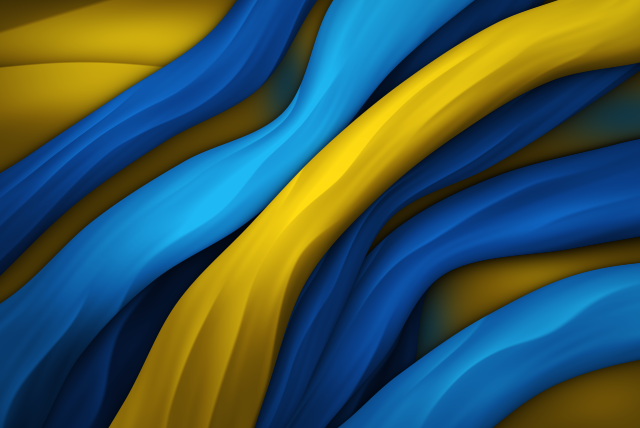
This texture is drawn by a WebGL 2 fragment shader. Its source:

```glsl
#version 300 es
precision highp float;

uniform vec2 u_resolution;
out vec4 outColor;

// Cloth ramps: shadow, body, highlight
const mat3 GOLD = mat3(0.08, 0.06, 0.01, 0.56, 0.42, 0.03, 1.0, 0.86, 0.07);
const mat3 ROYAL = mat3(0.01, 0.04, 0.11, 0.04, 0.27, 0.59, 0.08, 0.55, 0.98);
const mat3 CYAN = mat3(0.01, 0.06, 0.14, 0.05, 0.36, 0.66, 0.12, 0.73, 0.97);

float hash(vec2 p) {
    return fract(sin(dot(p, vec2(127.1, 311.7))) * 43758.5453);
}

float noise(vec2 p) {
    vec2 i = floor(p), f = fract(p);
    f = f * f * (3.0 - 2.0 * f);
    return mix(mix(hash(i), hash(i + vec2(1, 0)), f.x),
               mix(hash(i + vec2(0, 1)), hash(i + vec2(1, 1)), f.x), f.y);
}

float glow(vec2 p, vec2 center, vec2 radius) {
    vec2 q = (p - center) / radius;
    return exp(-dot(q, q));
}

vec3 ramp(float tone, mat3 cloth) {
    tone = clamp(tone, 0.0, 1.0) * 2.0;
    return tone < 1.0 ? mix(cloth[0], cloth[1], tone) : mix(cloth[1], cloth[2], tone - 1.0);
}

float knot(vec4 a, vec4 b, int i) {
    i = clamp(i, 0, 7);
    return i < 4 ? a[i] : b[i - 4];
}

// Catmull-Rom curve through eight evenly spaced knots
float curve(vec4 a, vec4 b, float k) {
    int i = int(floor(k));
    float f = fract(k);
    float p0 = knot(a, b, i - 1), p1 = knot(a, b, i);
    float p2 = knot(a, b, i + 1), p3 = knot(a, b, i + 2);
    return p1 + 0.5 * f * (p2 - p0 + f * (2.0 * p0 - 5.0 * p1 + 4.0 * p2 - p3
         + f * (3.0 * (p1 - p2) + p3 - p0)));
}

// Four tones spread across the ribbon
float across(vec4 t, float v) {
    float tone = mix(t.x, t.y, smoothstep(0.0, 0.35, v));
    tone = mix(tone, t.z, smoothstep(0.3, 0.7, v));
    return mix(tone, t.w, smoothstep(0.65, 1.0, v));
}

// Soft rise ending in a sharp crease
float pleat(float phase) {
    float f = fract(phase);
    return f * f * smoothstep(1.0, 0.9, f) - 0.3;
}

// q = (along, across); lays a shaded ribbon and its shadow over the cloth below
vec3 ribbon(vec3 below, vec2 q, float top, float bottom, vec3 stations,
            vec4 low, vec4 mid, vec4 high, float folds, mat3 cloth) {
    float v = clamp((q.y - top) / (bottom - top), 0.0, 1.0);
    float d = max(top - q.y, q.y - bottom) * 0.707;
    vec4 tones = mix(low, mid, smoothstep(stations.x, stations.y, q.x));
    tones = mix(tones, high, smoothstep(stations.y, stations.z, q.x));

    float warp = noise(vec2(q.x * 1.1 + folds, v * 2.0));
    float depth = smoothstep(0.2, 0.8, noise(vec2(q.x * 0.9 - folds, v * 3.0 + folds)));
    float streak = noise(vec2(q.x * 1.4, v * 15.0 + q.x * 2.0 + folds)) - 0.5;
    float tone = across(tones, v) + 0.07 * streak;
    tone += 0.3 * depth * pleat(folds * v + 0.4 * q.x + 0.9 * warp);
    tone *= 1.0 - mix(0.12, 0.4, step(0.5, v)) * exp(d / 0.008);

    float reach = q.y > bottom ? 0.03 : 0.012;
    below *= 1.0 - 0.55 * exp(-max(d, 0.0) / reach);
    float px = 0.7 / u_resolution.y;
    return mix(below, ramp(tone, cloth), smoothstep(px, -px, d));
}

vec3 backdrop(vec2 p) {
    float tone = 0.32 + 0.56 * glow(p, vec2(0.3, 0.91), vec2(0.4, 0.09))
               + 0.38 * glow(p, vec2(0.25, 0.78), vec2(0.3, 0.08))
               + 0.28 * glow(p, vec2(1.27, 0.36), vec2(0.2, 0.07))
               + 0.12 * glow(p, vec2(1.42, 0.06), vec2(0.12, 0.08));
    // Creases of the upper left cloth
    float crease = p.y - 0.842 - 0.012 * sin(p.x * 8.0);
    float side = smoothstep(0.5, 0.3, p.x);
    tone -= 0.35 * side * smoothstep(-0.002, 0.003, crease) * exp(-max(crease, 0.0) / 0.025);
    tone -= 0.22 * side * smoothstep(0.0, 0.012, p.y - 0.918 - 0.3 * p.x);
    tone += 0.08 * (noise(vec2(p.x * 3.0, p.y * 16.0 - p.x * 5.0)) - 0.5);
    float teal = glow(p, vec2(0.67, 0.81), vec2(0.06, 0.12))
               + glow(p, vec2(0.99, 0.23), vec2(0.07, 0.13))
               + glow(p, vec2(1.47, 0.73), vec2(0.17, 0.07));
    return mix(ramp(tone, GOLD), vec3(0.04, 0.25, 0.36), min(teal, 1.0) * 0.85);
}

void main() {
    vec2 p = gl_FragCoord.xy / u_resolution.y;
    p.x *= 1.5 * u_resolution.y / u_resolution.x;
    vec2 q = vec2((p.x + p.y) * 2.844, p.x + 1.0 - p.y);
    float k = q.x, upper = smoothstep(2.0, 4.0, k);
    vec3 col = backdrop(p);

    // Deep blue layer
    col = ribbon(col, q, mix(0.88, 1.0, upper), mix(1.4, 1.28, upper), vec3(0, 3, 6),
        vec4(0.35, 0.28, 0.18, 0.08), vec4(0.06), vec4(0.2, 0.38, 0.35, 0.2), 2.3, ROYAL);

    // Right hand blues, the first with a dark underside
    float top = curve(vec4(1.66, 1.58, 1.50, 1.47), vec4(1.465, 1.578, 1.783, 1.99), k);
    float bottom = curve(vec4(1.855, 1.836, 1.768, 1.738), vec4(1.684, 1.92, 2.168, 2.42), k);
    col = ribbon(col, q, top, bottom + 0.14 * smoothstep(3.9, 2.8, k), vec3(1, 3, 5),
        vec4(0.25), vec4(0.18), vec4(0.2), 3.0, ROYAL);
    col = ribbon(col, q, top, bottom, vec3(2, 4, 5.7),
        vec4(0.25, 0.38, 0.45, 0.3), vec4(0.35, 0.52, 0.62, 0.4), vec4(0.35, 0.45, 0.66, 0.2), 2.4, ROYAL);
    vec4 azure = vec4(0.58, 0.73, 0.6, 0.35);
    col = ribbon(col, q, curve(vec4(1.484, 1.563, 1.77, 1.809), vec4(1.879, 2.021, 2.324, 2.734), k),
        curve(vec4(2.11, 2.11, 2.12, 2.145), vec4(2.203, 2.412, 2.734, 2.93), k), vec3(2, 3.5, 5),
        azure * 0.75, azure, azure, 2.2, CYAN);
    col = ribbon(col, q, curve(vec4(1.56, 1.56, 1.45, 1.29), vec4(1.27, 1.31, 1.41, 1.56), k),
        curve(vec4(1.76, 1.70, 1.66, 1.535), vec4(1.426, 1.539, 1.621, 1.68), k), vec3(1.5, 3.5, 5.5),
        vec4(0.2, 0.35, 0.42, 0.25), vec4(0.14, 0.25, 0.4, 0.28), vec4(0.1, 0.2, 0.38, 0.32), 3.4, ROYAL);

    // Left hand blue and the bright cyan sweep
    col = ribbon(col, q, curve(vec4(0.488, 0.37, 0.43, 0.50), vec4(0.568, 0.527, 0.527, 0.527), k),
        curve(vec4(0.645, 0.645, 0.654, 0.717), vec4(0.814, 0.742, 0.72, 0.72), k), vec3(1, 3, 5),
        vec4(0.3, 0.38, 0.3, 0.14), vec4(0.7, 0.68, 0.52, 0.32), vec4(0.35, 0.68, 0.52, 0.32), 3.2, ROYAL);
    col = ribbon(col, q, curve(vec4(0.645, 0.72, 0.734, 0.809), vec4(0.926, 0.787, 0.742, 0.742), k),
        curve(vec4(1.12, 1.02, 1.016, 1.098), vec4(1.117, 1.084, 1.113, 1.17), k), vec3(0.6, 3.0, 5.2),
        vec4(0.36, 0.4, 0.28, 0.08), vec4(0.68, 0.92, 0.98, 0.75), vec4(0.7, 0.94, 0.85, 0.6), 1.7, CYAN);

    // Golden sash on top
    col = ribbon(col, q, curve(vec4(1.30, 1.23, 1.123, 1.111), vec4(1.104, 1.137, 1.217, 1.367), k),
        curve(vec4(1.875, 1.72, 1.543, 1.377), vec4(1.348, 1.387, 1.484, 1.70), k), vec3(1.2, 3.6, 6),
        vec4(0.6, 0.46, 0.4, 0.27), vec4(0.9, 0.96, 0.8, 0.3), vec4(0.85, 0.96, 0.72, 0.3), 2.6, GOLD);

    // Soft corner falloff
    vec2 c = p / vec2(1.5, 1.0) - 0.5;
    outColor = vec4(col * (1.0 - 0.35 * dot(c, c)), 1.0);
}
```
